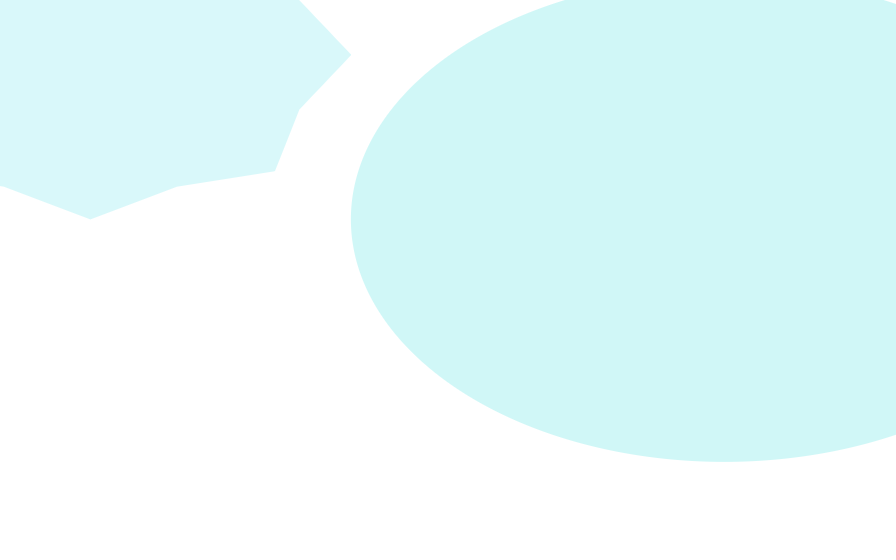
Write a Shadertoy shader that draws this background.

```glsl
// Draws a pale stretched star and a large aqua ellipse on white.
#define PAPER vec3(1.0)
#define STAR_COLOR vec3(0.851, 0.973, 0.980)
#define ELLIPSE_COLOR vec3(0.816, 0.969, 0.969)
#define STAR_CENTER vec2(0.1009, 0.9020)
#define STAR_RADII vec2(0.2912, 0.2938)
#define STAR_POINTS 8.0
#define STAR_INNER 0.867
#define ELLIPSE_CENTER vec2(0.8083, 0.6083)
#define ELLIPSE_RADII vec2(0.4167, 0.4331)

const float PI = 3.14159265;

// Signed distance to a star whose tips lie on the unit circle
float starDistance(vec2 p) {
    float halfSector = PI / STAR_POINTS;
    float angle = atan(p.y, p.x);
    angle = abs(mod(angle + halfSector, 2.0 * halfSector) - halfSector);
    vec2 folded = length(p) * vec2(cos(angle), sin(angle));
    vec2 tip = vec2(1.0, 0.0);
    vec2 notch = STAR_INNER * vec2(cos(halfSector), sin(halfSector));
    vec2 edge = notch - tip;
    return dot(folded - tip, normalize(vec2(edge.y, -edge.x)));
}

// Coverage with an edge about one pixel wide
float coverage(float d) {
    float pixel = max(length(vec2(dFdx(d), dFdy(d))), 1e-5);
    return clamp(0.5 - d / pixel, 0.0, 1.0);
}

void mainImage(out vec4 fragColor, in vec2 fragCoord) {
    vec2 uv = fragCoord / iResolution.xy;

    // Each shape is a unit form scaled to its radii
    float star = starDistance((uv - STAR_CENTER) / STAR_RADII);
    float ellipse = length((uv - ELLIPSE_CENTER) / ELLIPSE_RADII) - 1.0;

    vec3 color = mix(PAPER, STAR_COLOR, coverage(star));
    color = mix(color, ELLIPSE_COLOR, coverage(ellipse));
    fragColor = vec4(color, 1.0);
}
```
